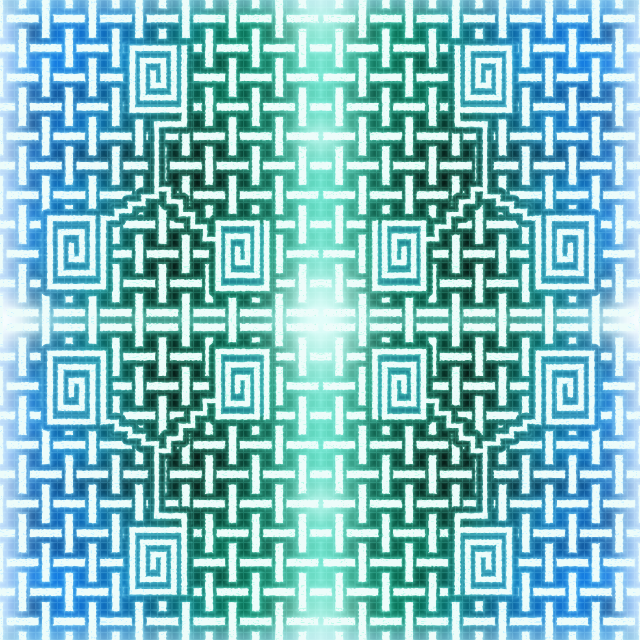
Reproduce this pattern procedurally as a WebGL 2 fragment shader.

```glsl
#version 300 es
precision highp float;
// Mirrored glowing mosaic: woven bars, square spirals and stepped lines on fine tiles.

uniform vec2 u_resolution;
out vec4 fragColor;

const float CANVAS = 768.0;                 // design units across the canvas
const vec2 AXIS = vec2(385.0, 384.0);       // mirror axes
const vec2 WEAVE_PITCH = vec2(28.0, 35.3);
const vec2 WEAVE_ORIGIN = vec2(363.0, 340.0);

float hash(vec2 p) {
    vec3 q = fract(vec3(p.xyx) * 0.1031);
    q += dot(q, q.yzx + 33.33);
    return fract((q.x + q.y) * q.z);
}

float noise(vec2 p) {
    vec2 i = floor(p), f = fract(p);
    f = f * f * (3.0 - 2.0 * f);
    float low = mix(hash(i), hash(i + vec2(1, 0)), f.x);
    float high = mix(hash(i + vec2(0, 1)), hash(i + vec2(1, 1)), f.x);
    return mix(low, high, f.y);
}

float box(vec2 p, vec2 halfSize) {
    vec2 d = abs(p) - halfSize;
    return length(max(d, 0.0)) + min(max(d.x, d.y), 0.0);
}

// Axis-aligned stroke with square ends.
float stroke(vec2 p, vec2 a, vec2 b, float halfWidth) {
    return box(p - 0.5 * (a + b), 0.5 * abs(b - a) + halfWidth);
}

// Soft elliptical spot.
float spot(vec2 offset, vec2 radius) {
    vec2 q = offset / radius;
    return exp(-dot(q, q));
}

float bell(float x, float width) {
    return exp(-x * x / (width * width));
}

vec3 screen(vec3 a, vec3 b) {
    return 1.0 - (1.0 - a) * (1.0 - b);
}

// Square spiral unwinding from its hook to the outer frame.
float spiral(vec2 p, vec2 center, vec2 halfSize) {
    vec2 cell = halfSize / 2.5;
    vec2 corner = vec2(2.0), dir = vec2(0.0, 1.0);
    float d = 1e3;
    for (int k = 0; k < 11; k++) {
        vec2 next = corner + dir * float(min(k / 2 + 1, 5));
        d = min(d, stroke(p - center, (corner - 2.5) * cell, (next - 2.5) * cell, 3.4));
        corner = next;
        dir = vec2(dir.y, -dir.x);
    }
    return d;
}

float stairs(vec2 p, vec2 a, vec2 b, int steps) {
    float d = 1e3;
    for (int i = 0; i < steps; i++) {
        vec2 from = mix(a, b, float(i) / float(steps));
        vec2 to = mix(a, b, float(i + 1) / float(steps));
        vec2 turn = vec2(to.x, from.y);
        d = min(d, min(stroke(p, from, turn, 2.7), stroke(p, turn, to, 2.7)));
    }
    return d;
}

// Checkerboard of horizontal and vertical bars.
float weave(vec2 p) {
    vec2 nearest = floor((p - WEAVE_ORIGIN) / WEAVE_PITCH + 0.5);
    float d = 1e3;
    for (int y = -1; y <= 1; y++)
    for (int x = -1; x <= 1; x++) {
        vec2 id = nearest + vec2(x, y);
        bool upright = mod(id.x + id.y, 2.0) < 0.5;
        vec2 halfSize = upright ? vec2(4.5, 23.0) : vec2(19.0, 4.5);
        d = min(d, box(p - WEAVE_ORIGIN - id * WEAVE_PITCH, halfSize));
    }
    return d;
}

// Blue sides, dark green interior, pale rim and bright axes.
vec3 background(vec2 p, float panel) {
    vec2 away = AXIS - p;
    float toGreen = smoothstep(45.0, 255.0, p.x + 0.35 * (p.y - 150.0));
    vec3 c = mix(vec3(0.03, 0.38, 0.74), vec3(0.0, 0.36, 0.27), toGreen);
    float shade = max(spot(p - vec2(235, 210), vec2(85, 75)), spot(p - vec2(205, 310), vec2(55, 85)));
    c *= 1.0 - 0.8 * shade;
    c *= 0.7 + 0.5 * noise(p / 38.0);
    c = mix(c, vec3(0.08, 0.46, 0.6), 0.7 * smoothstep(3.0, -5.0, panel));
    c = mix(c, vec3(0.42, 0.9, 0.8), 0.9 * bell(away.x, 46.0));
    c = mix(c, vec3(0.78, 0.87, 0.99), 0.9 * bell(p.x, 30.0));
    c = mix(c, vec3(0.6, 0.82, 0.92), 0.6 * bell(p.y, 18.0));
    c = screen(c, vec3(0.75, 0.9, 0.85) * spot(away, vec2(48, 62)));
    c = screen(c, vec3(0.5, 0.6, 0.55) * spot(p - vec2(385, 0), vec2(45, 55)));
    c = screen(c, vec3(0.4, 0.5, 0.45) * spot(p - vec2(385, 165), vec2(32, 24)));
    c = screen(c, vec3(0.85, 0.9, 0.9) * spot(p - vec2(0, 384), vec2(60, 30)));
    return screen(c, vec3(0.2, 0.32, 0.32) * bell(away.y, 13.0));
}

void main() {
    vec2 p = gl_FragCoord.xy / u_resolution * CANVAS;
    float px = CANVAS / min(u_resolution.x, u_resolution.y);
    p = AXIS - abs(p - AXIS);

    // Spiral panels and the lines that join them
    vec2 sideC = vec2(92, 303), innerC = vec2(291, 307), topC = vec2(190, 95);
    vec2 sideH = vec2(32, 41), innerH = vec2(29, 39), topH = vec2(31, 37);
    float panel = min(box(p - sideC, sideH), min(box(p - innerC, innerH), box(p - topC, topH)));
    float lines = min(spiral(p, sideC, sideH), min(spiral(p, innerC, innerH), spiral(p, topC, topH)));
    vec2 peak = vec2(188, 227), landing = vec2(246, 287);
    lines = min(lines, stairs(p, vec2(124, 262), peak, 4));
    lines = min(lines, stairs(p, peak, landing, 4));
    lines = min(lines, stroke(p, landing, vec2(262, 287), 2.7));
    lines = min(lines, stroke(p, vec2(221, 132), vec2(221, 149), 3.3));
    lines = min(lines, stroke(p, vec2(188, 149), vec2(221, 149), 3.3));
    lines = min(lines, stroke(p, vec2(188, 149), peak, 2.7));

    // Weave is cut back around panels and lines
    float bars = max(weave(p), 8.0 - min(panel, lines));
    float d = min(lines, bars) + 1.1 * (noise(p * 0.45) - 0.5);

    // Tiles, halo and chalky strokes
    float toGreen = smoothstep(60.0, 270.0, p.x + 0.3 * (p.y - 150.0));
    vec3 tint = mix(vec3(0.38, 0.64, 0.88), vec3(0.28, 0.72, 0.6), toGreen);
    vec3 color = background(p, panel);
    vec2 tile = abs(fract(p / vec2(8.6, 9.0)) - 0.5) * vec2(8.6, 9.0);
    vec2 seam = smoothstep(vec2(3.6 - px * 0.5), vec2(4.2), tile);
    color = screen(color, tint * 0.26 * max(seam.x, seam.y));
    color = screen(color, tint * 0.72 * exp(-max(d, 0.0) / 4.2));
    float grain = smoothstep(0.72, 0.95, noise(p * vec2(0.5, 0.9)));
    vec3 chalk = mix(vec3(0.93, 0.99, 0.98), tint + 0.25, 0.45 * grain);
    color = mix(color, chalk, 1.0 - smoothstep(-0.7 * px, 0.7 * px, d));
    fragColor = vec4(clamp(color, 0.0, 1.0), 1.0);
}
```
